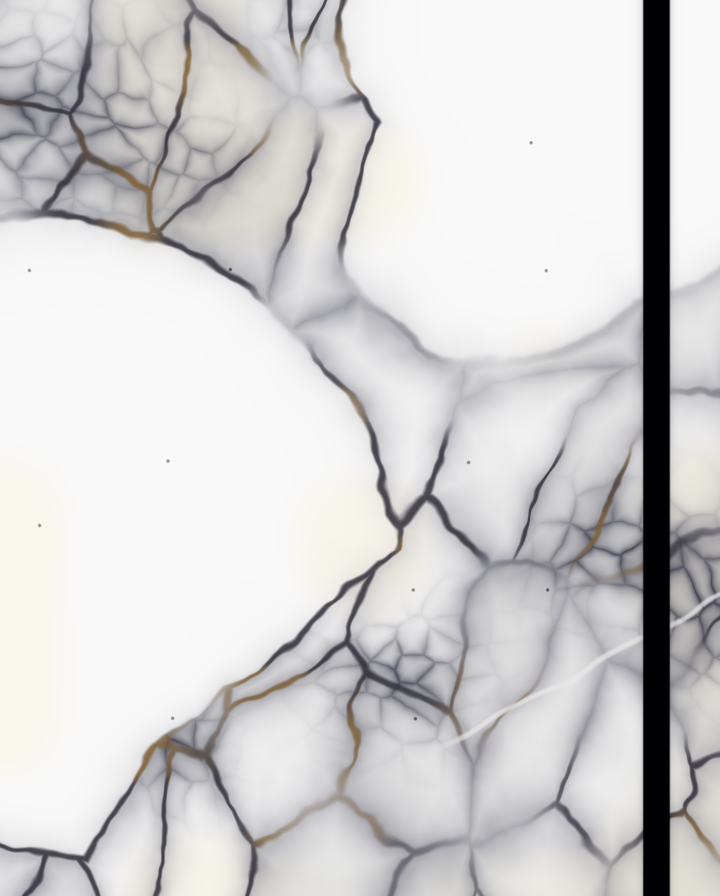
A Shadertoy shader for this texture:

```glsl
// White brecciated marble: two large pale clasts, smaller stretched ones between,
// dark jagged veins and smoky slate haze, cut by a black upright gap.
// Clasts are warped circles and Voronoi cells; distance to their edges drives the tone.

vec2 hash2(vec2 p) {
    return fract(sin(vec2(dot(p, vec2(127.1, 311.7)), dot(p, vec2(269.5, 183.3)))) * 43758.5453);
}

float noise(vec2 p) {
    vec2 i = floor(p), f = fract(p);
    f = f * f * (3.0 - 2.0 * f);
    return mix(mix(hash2(i).x, hash2(i + vec2(1, 0)).x, f.x),
               mix(hash2(i + vec2(0, 1)).x, hash2(i + vec2(1, 1)).x, f.x), f.y);
}

float fbm(vec2 p) {
    float sum = 0.0, amp = 0.5;
    for (int i = 0; i < 5; i++) {
        sum += amp * noise(p);
        p = mat2(1.6, 1.2, -1.2, 1.6) * p + 7.3;
        amp *= 0.5;
    }
    return sum;
}

// x: distance to the nearest cell edge, y: random value of the cell
vec2 voronoi(vec2 p) {
    vec2 cell = floor(p), f = fract(p), nearest, home;
    float best = 9.0, edge = 9.0;
    for (int j = -1; j <= 1; j++)
        for (int i = -1; i <= 1; i++) {
            vec2 g = vec2(i, j), r = g + hash2(cell + g) - f;
            if (dot(r, r) < best) { best = dot(r, r); nearest = r; home = g; }
        }
    for (int j = -2; j <= 2; j++)
        for (int i = -2; i <= 2; i++) {
            vec2 g = home + vec2(i, j), r = g + hash2(cell + g) - f;
            vec2 gap = r - nearest;
            if (dot(gap, gap) > 1e-5) edge = min(edge, dot(0.5 * (r + nearest), normalize(gap)));
        }
    return vec2(edge, hash2(cell + home + 3.7).y);
}

// Signed distance to the two large clasts, negative inside
float largeClasts(vec2 p) {
    float left = max(length(p - vec2(0.08, 0.40)) - 0.36, (p.x - p.y) * 0.707 - 0.025);
    float right = min(length(p - vec2(0.545, 0.765)) - 0.16, length(p - vec2(0.68, 0.98)) - 0.30);
    return min(left, right);
}

// Patches of dark, finely crushed stone: centre and radius
float crushedZones(vec2 p) {
    vec3 zones[7] = vec3[7](vec3(0.01, 0.86, 0.09), vec3(0.17, 0.87, 0.07), vec3(0.45, 0.25, 0.07),
                            vec3(0.68, 0.37, 0.06), vec3(0.20, 0.16, 0.05), vec3(0.80, 0.34, 0.08),
                            vec3(0.34, 0.97, 0.04));
    float sum = 0.0;
    for (int i = 0; i < 7; i++) {
        vec2 d = (p - zones[i].xy) / zones[i].z;
        sum += exp(-dot(d, d));
    }
    return min(sum, 1.0);
}

void mainImage(out vec4 fragColor, in vec2 fragCoord) {
    vec2 uv = fragCoord / iResolution.xy;
    vec2 p = fragCoord / iResolution.y;

    // Jagged warp of all outlines
    vec2 w = p + 0.085 * (vec2(fbm(p * 6.0), fbm(p * 6.0 + 31.0)) - 0.48);

    // Large clasts, and tilted medium cells outside them
    float d = largeClasts(w);
    float outside = smoothstep(-0.008, 0.008, d);
    vec2 medium = voronoi(mat2(0.97, 0.25, -0.25, 0.97) * w * vec2(8.5, 5.5) + 2.0);
    float edge = d > 0.0 ? min(medium.x / 7.0, d) : -d;

    // Clast body, faintly cloudy and warm in places
    float cloud = fbm(p * 9.0 + 5.0);
    float tone = mix(0.975, mix(0.89, 0.97, medium.y), outside);
    vec3 col = vec3(tone) - outside * 0.10 * max(cloud - 0.4, 0.0);
    col -= vec3(0.0, 0.012, 0.045) * smoothstep(0.55, 0.8, noise(p * 5.0 + 9.0));

    // Slate haze that spreads from the edges
    vec3 slate = vec3(0.37, 0.37, 0.43);
    float haze = mix(0.16, 0.42, outside) * exp(-edge / 0.017) * (0.2 + 1.6 * cloud);
    col = mix(col, slate, clamp(haze, 0.0, 0.8));

    // Crushed stone with fine cells
    float fine = voronoi(w * 25.0).x / 25.0;
    float crushed = crushedZones(w) * outside * smoothstep(0.15, 0.65, cloud);
    col = mix(col, slate * 0.85, crushed * (0.2 + 0.9 * exp(-fine / 0.005)));

    // Thin dark veins, fading in and out, ochre here and there
    float strength = smoothstep(0.22, 0.6, noise(p * 9.0 + 17.0));
    float width = 0.0025 + 0.003 * noise(p * 40.0);
    float vein = strength * (1.0 - smoothstep(width * 0.25, width * 1.3, edge));
    vec3 veinColor = mix(vec3(0.19, 0.18, 0.22), vec3(0.50, 0.38, 0.22),
                         smoothstep(0.62, 0.85, noise(p * 13.0 + 4.0)));
    col = mix(col, veinColor, 0.85 * vein);

    // Pale healed crack rising to the right
    float crack = abs(p.y - 0.167 - 0.545 * (p.x - 0.495) - 0.01 * (noise(p * 25.0) - 0.5));
    crack = (1.0 - smoothstep(0.001, 0.006, crack)) * smoothstep(0.47, 0.53, p.x);
    col = mix(col, vec3(0.91), 0.75 * crack);

    // Sparse dark specks
    vec2 grid = p * 14.0, seed = hash2(floor(grid) + 50.0);
    float speck = length(fract(grid) - 0.2 - 0.6 * seed);
    col -= 0.4 * step(0.93, seed.y) * (1.0 - smoothstep(0.01, 0.04, speck));

    // Black gap between the slabs, with a soft rim
    float gap = abs(uv.x - 0.9118) - 0.0185;
    col *= 1.0 - 0.15 * exp(-max(gap, 0.0) / 0.004);
    col = mix(vec3(0.0, 0.0, 0.008), col, smoothstep(-0.0015, 0.0015, gap));

    fragColor = vec4(clamp(col, 0.0, 1.0), 1.0);
}
```
